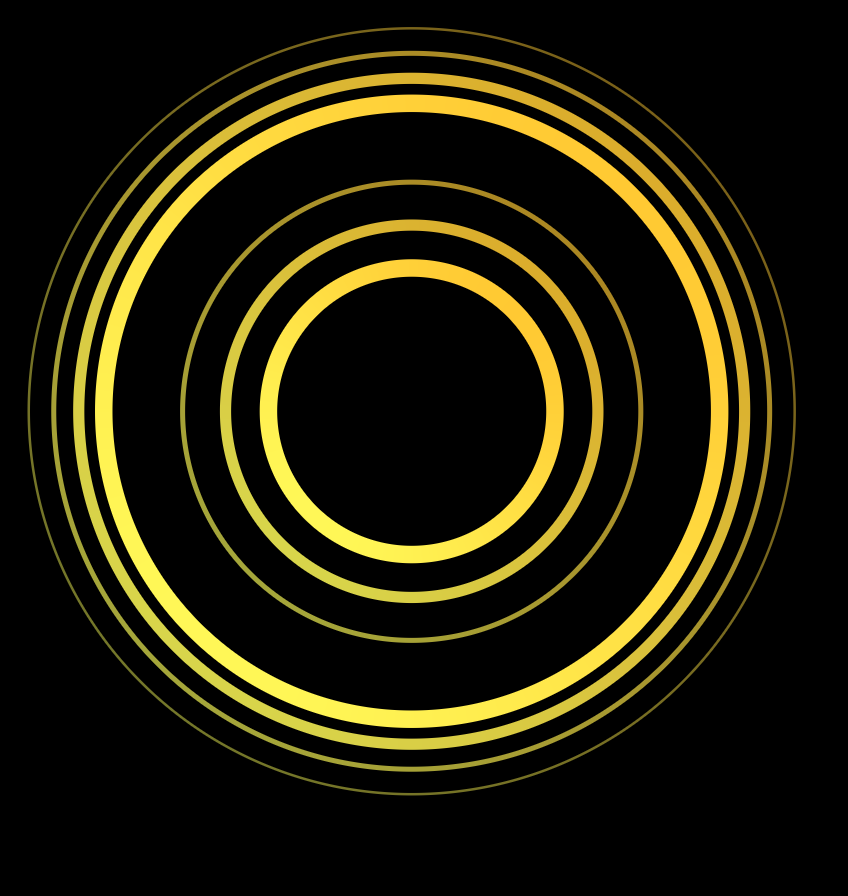
Reproduce this background procedurally as a Shadertoy shader.

```glsl
// Two groups of concentric golden rings, thinning and dimming outward on black.

// Coverage of a ring with soft edges one pixel wide
float ring(float dist, float radius, float width) {
    float pixel = 1.0 / iResolution.y;
    return clamp((0.5 * width - abs(dist - radius)) / pixel + 0.5, 0.0, 1.0);
}

// Yellow at the lower left, orange at the upper right, greener when dim
vec3 goldGradient(vec2 dir, float brightness) {
    float t = 0.5 + 0.5 * dot(dir, vec2(0.7071));
    vec3 yellow = vec3(1.0 - 0.1 * (1.0 - brightness), 0.97, 0.34);
    vec3 orange = vec3(1.0, 0.79, 0.2);
    return mix(yellow, orange, t) * brightness;
}

void mainImage(out vec4 fragColor, in vec2 fragCoord) {
    vec2 p = (fragCoord - vec2(0.4855, 0.541) * iResolution.xy) / iResolution.y;
    float dist = length(p);
    vec2 dir = p / max(dist, 1e-4);
    vec3 color = vec3(0.0);

    // Each step outward is thinner and darker
    vec4 widths = vec4(0.0195, 0.0125, 0.0056, 0.0028);
    vec4 levels = vec4(1.0, 0.86, 0.67, 0.48);
    for (int i = 0; i < 4; i++) {
        float n = float(i);
        float cover = ring(dist, 0.3437 + 0.0279 * n, widths[i]);
        // The inner group has three rings, set wider apart
        if (i < 3) cover = max(cover, ring(dist, 0.1599 + 0.0479 * n, widths[i]));
        color = mix(color, goldGradient(dir, levels[i]), cover);
    }

    fragColor = vec4(color, 1.0);
}
```
